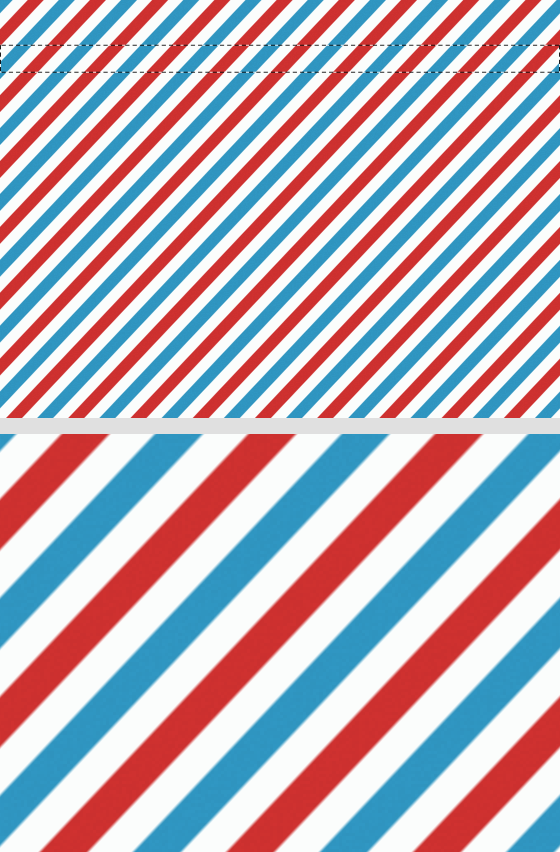
Top: the whole. Bottom: its middle third, enlarged.
Reproduce this pattern procedurally as a Shadertoy shader.

```glsl
// Diagonal barber stripes: red and blue bands alternate on white, nine pairs
// across the width, from one repeated distance function with soft edges.
// A thin dashed frame crosses the upper part. Unit: canvas width, y down.

const vec3 WHITE = vec3(0.985, 0.992, 0.990);
const vec3 RED   = vec3(0.805, 0.190, 0.185);
const vec3 BLUE  = vec3(0.185, 0.585, 0.755);
const vec3 INK   = vec3(0.04);

const float REPEATS = 9.0;       // red and blue pairs across
const float SLANT = 0.945;       // sideways run per unit of height
const float RED_PHASE = 0.574;   // first red centre, in repeats
const float BAND_WIDTH = 0.257;  // share of one repeat

float hash(vec2 p) {
    return fract(sin(dot(p, vec2(127.1, 311.7))) * 43758.5453);
}

// Coverage of a shape from its signed distance
float cover(float dist, float soft) {
    return 1.0 - smoothstep(-soft, soft, dist);
}

// Signed distance to bands centred on whole values of the phase
float bandDistance(float phase, float width) {
    float offset = abs(fract(phase + 0.5) - 0.5) - 0.5 * width;
    return offset / (REPEATS * length(vec2(1.0, SLANT)));
}

float boxDistance(vec2 p, vec2 halfSize) {
    vec2 d = abs(p) - halfSize;
    return length(max(d, 0.0)) + min(max(d.x, d.y), 0.0);
}

// Dash coverage along a line
float dashes(float along, float period, float soft) {
    float offset = abs(fract(along / period) - 0.5) * period;
    return cover(offset - 0.29 * period, soft);
}

// Faint fine grain in the dyed bands
float grain(vec2 p) {
    return 1.0 + 0.025 * (hash(floor(p * 512.0)) - 0.5);
}

void mainImage(out vec4 fragColor, in vec2 fragCoord) {
    float pixel = 1.0 / iResolution.x;
    float height = iResolution.y * pixel;
    vec2 p = vec2(fragCoord.x * pixel, height - fragCoord.y * pixel);

    // Stripes
    float phase = REPEATS * (p.x + SLANT * p.y) - RED_PHASE;
    float soft = max(0.0013, 0.7 * pixel);
    float red = cover(bandDistance(phase, BAND_WIDTH), soft);
    float blue = cover(bandDistance(phase + 0.5, BAND_WIDTH), soft);
    vec3 color = mix(WHITE, RED * grain(p), red);
    color = mix(color, BLUE * grain(p), blue);

    // Dashed frame
    vec2 q = p - vec2(0.5, 0.1048);
    vec2 halfSize = vec2(0.4992, 0.0241);
    float edge = abs(boxDistance(q, halfSize)) - 0.0008;
    bool onSide = halfSize.x - abs(q.x) < halfSize.y - abs(q.y);
    float dash = dashes(onSide ? p.y : p.x, 0.0130, 0.6 * pixel);
    color = mix(color, mix(WHITE, INK, dash), cover(edge, 0.6 * pixel));

    fragColor = vec4(color, 1.0);
}
```
